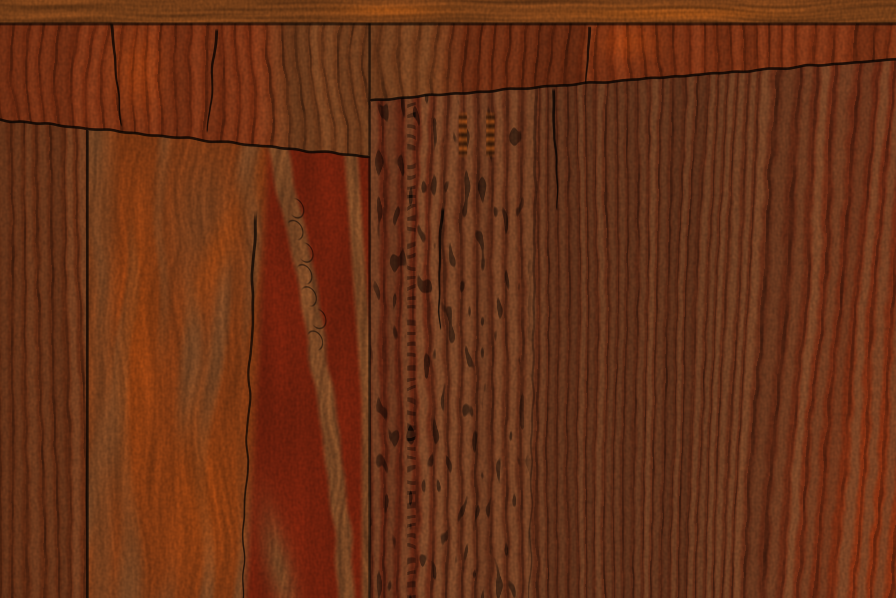
Give the GLSL for this texture, as a Shadertoy shader.

```glsl
// Weathered reddish timber: fluted planks under a slanted header and a top rail.
// Planks are colour fields with stretched gradient noise or rounded ridges;
// seams, splits and worm marks are distance functions laid over them.

float hash(vec2 p) { return fract(sin(dot(p, vec2(127.1, 311.7))) * 4375.85); }

float corner(vec2 cell, vec2 d) {
    float a = 6.2832 * hash(cell);
    return dot(vec2(cos(a), sin(a)), d);
}

float noise(vec2 p) {
    vec2 i = floor(p), f = fract(p), e = vec2(1, 0), u = f * f * (3.0 - 2.0 * f);
    float low = mix(corner(i, f), corner(i + e, f - e), u.x);
    float high = mix(corner(i + e.yx, f - e.yx), corner(i + 1.0, f - 1.0), u.x);
    return mix(low, high, u.y) * 1.4;
}

float band(float a, float b, float soft, float x) {
    return smoothstep(a - soft, a + soft, x) * (1.0 - smoothstep(b - soft, b + soft, x));
}

float spot(vec2 p, float x, float y, float w, float h) {
    vec2 d = (p - vec2(x, y)) / vec2(w, h);
    return exp(-dot(d, d));
}

float stroke(float d, float w) {
    float px = 0.7 / iResolution.y;
    return 1.0 - smoothstep(w - px, w + px, abs(d));
}

// Wandering split tapering downward
float split(vec2 p, float x, float top, float lean, float len) {
    float t = (top - p.y) / len;
    float d = p.x - x - lean * t + 0.004 * noise(vec2(x * 90.0, p.y * 22.0));
    return stroke(d, 0.0025 - 0.0015 * t) * band(0.0, 1.0, 0.02, t);
}

// Rounded ridges, shadowed on one side
vec3 fluted(vec2 p, float phase, vec3 gap, vec3 crest) {
    phase += 0.35 * noise(vec2(phase * 0.4, p.y * 3.0)) + 0.12 * noise(p * vec2(50, 26));
    float f = fract(phase), id = floor(phase), tone = hash(vec2(id, 3));
    float shadow = band(0.0, 0.17, 0.06, f) * (0.55 + 0.45 * noise(vec2(id * 3.7, p.y * 15.0)));
    vec3 c = mix(gap, crest, band(0.27, 0.78, 0.16, f) * (0.55 + 0.45 * tone));
    return c * (1.0 - 0.38 * shadow) * (0.93 + 0.14 * tone);
}

vec3 header(vec2 p) {
    float x = p.x + 0.05 * (0.85 - p.y) * sin(p.x * 9.0);
    vec3 gap = mix(vec3(0.42, 0.16, 0.06), vec3(0.39, 0.20, 0.09), band(0.46, 0.75, 0.04, p.x));
    gap *= 1.0 - 0.12 * band(0.75, 0.98, 0.02, p.x);
    vec3 c = fluted(p, x * 40.0 + noise(p * 5.0), gap, gap * 1.12 + vec3(0.01, 0.03, 0.025));
    c += vec3(0.12, 0.05, 0) * (spot(p, 0.23, 0.88, 0.04, 0.07) + spot(p, 1.05, 0.93, 0.05, 0.03));
    float cracks = split(p, 0.186, 0.96, 0.017, 0.17) + split(p, 0.364, 0.95, -0.018, 0.17);
    return c * (1.0 - 0.75 * min(cracks + split(p, 0.985, 0.955, -0.008, 0.1), 1.0));
}

vec3 smoothPlank(vec2 p) {
    // Brown and orange figure
    float figure = noise(vec2(p.x * 26.0 - p.y * 2.0 + noise(p * 5.0), p.y * 2.2));
    float fibre = noise(vec2(p.x * 120.0 + 3.0 * noise(p * 7.0), p.y * 7.0));
    vec3 brown = vec3(0.44, 0.26, 0.135);
    vec3 c = mix(vec3(0.47, 0.21, 0.07), brown, smoothstep(-0.15, 0.4, figure));
    c = mix(c, brown, 0.6 * (band(0.15, 0.19, 0.015, p.x) + spot(p, 0.34, 0.62, 0.06, 0.13)));
    float glow = spot(p, 0.23, 0.42, 0.035, 0.25) + spot(p, 0.34, 0.17, 0.07, 0.13);
    glow += spot(p, 0.134 + 0.4 * p.y, 0.58, 0.025, 0.09);
    c = mix(c, vec3(0.58, 0.25, 0.06), 0.65 * min(glow, 1.0)) * (1.0 + 0.16 * fibre);
    // Smooth red heartwood
    vec3 red = vec3(0.42, 0.12, 0.045) * (1.0 + 0.12 * noise(p * vec2(35, 5)));
    c = mix(c, red, smoothstep(-0.01, 0.012, p.x - 0.41 - 0.05 * p.y));
    // Pale curved streaks
    float bend = p.x - 0.58 + 0.06 * p.y + 0.12 * p.y * p.y;
    float pale = band(-0.014 - 0.008 * p.y, 0.013, 0.006, bend + 0.006 * noise(vec2(8, p.y * 14.0)));
    pale = max(pale, band(-0.011, 0.011, 0.006, p.x - min(0.639 - 0.07 * p.y, 0.616)));
    pale = max(pale, spot(p, 0.477 - 0.2 * p.y, 0.05, 0.022, 0.09));
    c = mix(c, vec3(0.46, 0.29, 0.15) * (1.0 + 0.28 * fibre), 0.85 * pale);
    // Curled worm marks
    for (float i = 0.0; i < 7.0; i++) {
        float turn = hash(vec2(i, 5)) - 0.5;
        vec2 d = vec2(bend + 0.012 * turn, p.y - 0.43 - 0.037 * i);
        float arc = stroke(length(d * vec2(1, 0.8)) - 0.013, 0.001);
        c *= 1.0 - 0.5 * arc * smoothstep(-0.008, 0.004, d.x + d.y * turn);
    }
    return c * (1.0 - 0.7 * split(p, 0.427, 0.64, -0.023, 0.66));
}

vec3 widePlank(vec2 p) {
    // Ridges crowd in the middle and lean at the right
    float q = p.x - 0.08 * smoothstep(0.95, 1.4, p.x) * (p.y - 0.4);
    float phase = 39.0 * q + 22.0 * clamp(q - 0.9, 0.0, 0.35) - 7.0 * max(q - 1.25, 0.0);
    vec3 gap = mix(vec3(0.35, 0.16, 0.08), vec3(0.41, 0.16, 0.075), smoothstep(1.2, 1.42, q));
    gap += vec3(0.12, 0.03, -0.01) * spot(p, 1.48, 0.1, 0.12, 0.35);
    gap = mix(gap, vec3(0.38, 0.13, 0.06), 0.7 * band(0.62, 0.72, 0.02, q));
    vec3 crest = vec3(0.45, 0.26, 0.145) * (1.0 - 0.12 * band(0.9, 1.24, 0.05, q));
    vec3 c = fluted(p, phase, gap, crest);
    // Beaded ridge, pits and orange notches
    float bead = stroke(p.x - 0.688, 0.007) * smoothstep(0.1, 0.8, sin(p.y * 330.0 + 4.0 * noise(p * 30.0)));
    float pits = band(0.62, 0.88, 0.02, p.x) * smoothstep(0.38, 0.55, noise(p * vec2(75, 24)));
    c *= 1.0 - 0.35 * bead - 0.45 * pits;
    float notch = stroke(abs(p.x - 0.797) - 0.023, 0.007) * band(0.74, 0.81, 0.006, p.y);
    c = mix(c, vec3(0.52, 0.25, 0.07) * (0.75 + 0.35 * sin(p.y * 420.0)), 0.75 * notch);
    float cracks = split(p, 0.925, 0.85, 0.007, 0.2) + split(p, 0.739, 0.65, -0.003, 0.2);
    return c * (1.0 - 0.75 * cracks - 0.3 * split(p, 0.897, 0.85, -0.012, 0.9));
}

void mainImage(out vec4 fragColor, in vec2 fragCoord) {
    vec2 p = fragCoord / iResolution.y;
    float px = 1.0 / iResolution.y, joint = 0.618;
    // Lower planks
    vec3 c = p.x < joint ? smoothPlank(p) : widePlank(p);
    if (p.x < 0.146) c = fluted(p, p.x * 43.0 + 0.6 * p.y, vec3(0.37, 0.165, 0.07), vec3(0.43, 0.235, 0.12));
    // Header row and seams
    float sill = p.x < joint ? 0.80 - 0.101 * p.x : 0.784 + 0.078 * p.x;
    float rise = p.y - sill - 0.003 * noise(vec2(p.x * 30.0, 2));
    float above = smoothstep(-px, px, rise);
    c = mix(c, header(p), above);
    float seams = max(stroke(p.x - 0.146, 0.0022) * (1.0 - above), 0.8 * stroke(p.x - joint, 0.002));
    c *= 1.0 - 0.75 * max(seams, stroke(rise, 0.0022));
    // Top rail with lengthwise grain
    float grain = noise(vec2(p.x * 5.0, p.y * 170.0 + 2.0 * noise(p * 5.0)));
    float amber = spot(p, 0.65, 0.982, 0.09, 0.009) + spot(p, 1.13, 0.977, 0.16, 0.01);
    vec3 rail = vec3(0.43, 0.23, 0.09) * (1.0 + 0.28 * grain) + vec3(0.16, 0.07, 0) * amber;
    c = mix(c, rail, smoothstep(-px, px, p.y - 0.961)) * (1.0 - 0.55 * stroke(p.y - 0.96, 0.0025));
    // Fine tooth of the wood
    c *= 1.0 + 0.10 * noise(p * vec2(230, 90)) + 0.08 * noise(p * 210.0);
    fragColor = vec4(c, 1);
}
```
